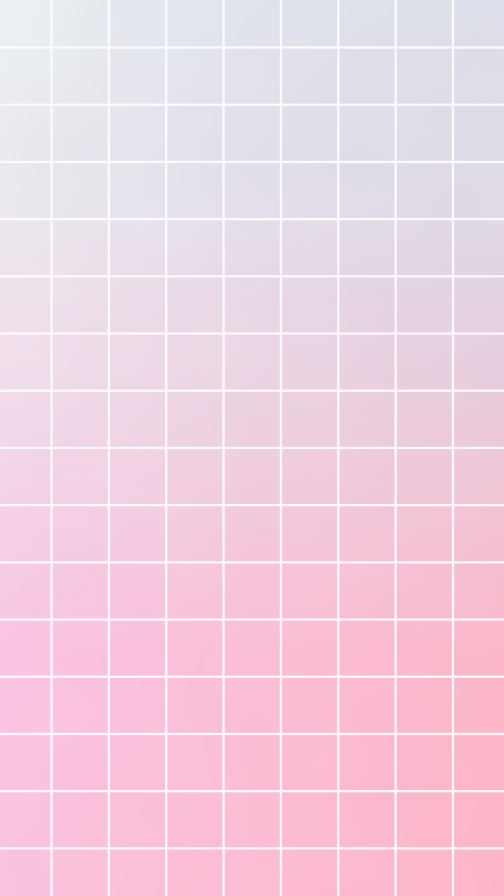
Write a Shadertoy shader that draws this pattern.

```glsl
// Thin white square grid over a soft pink to pale blue-grey gradient.

vec2 hashGradient(vec2 cell) {
    float h = fract(sin(dot(cell, vec2(127.1, 311.7))) * 43758.5);
    return vec2(cos(6.2832 * h), sin(6.2832 * h));
}

float gradientNoise(vec2 p) {
    vec2 i = floor(p), f = fract(p);
    vec2 u = f * f * f * (f * (f * 6.0 - 15.0) + 10.0);
    vec2 e = vec2(0.0, 1.0);
    float low = mix(dot(hashGradient(i), f),
                    dot(hashGradient(i + e.yx), f - e.yx), u.x);
    float high = mix(dot(hashGradient(i + e), f - e),
                     dot(hashGradient(i + e.yy), f - e.yy), u.x);
    return mix(low, high, u.y);
}

// Blend of bottom, lower, middle, upper and top colours by height
vec3 verticalRamp(float y, vec3 bottom, vec3 lower, vec3 middle, vec3 upper, vec3 top) {
    vec3 c = mix(bottom, lower, smoothstep(0.0, 0.27, y));
    c = mix(c, middle, clamp((y - 0.27) / 0.23, 0.0, 1.0));
    c = mix(c, upper, clamp((y - 0.5) / 0.26, 0.0, 1.0));
    return mix(c, top, clamp((y - 0.76) / 0.24, 0.0, 1.0));
}

vec3 background(vec2 uv) {
    vec3 left = verticalRamp(uv.y, vec3(0.98, 0.765, 0.87), vec3(0.98, 0.77, 0.89),
        vec3(0.95, 0.845, 0.91), vec3(0.925, 0.91, 0.935), vec3(0.92, 0.945, 0.95));
    vec3 right = verticalRamp(uv.y, vec3(0.99, 0.71, 0.78), vec3(0.985, 0.715, 0.785),
        vec3(0.925, 0.785, 0.85), vec3(0.875, 0.85, 0.90), vec3(0.865, 0.875, 0.915));
    // The left tint fades out sooner toward the top
    float across = 1.0 - pow(1.0 - uv.x, mix(1.0, 2.0, smoothstep(0.4, 1.0, uv.y)));
    return mix(left, right, across);
}

void mainImage(out vec4 fragColor, in vec2 fragCoord) {
    vec2 uv = fragCoord / iResolution.xy;
    vec2 p = fragCoord / iResolution.x;
    float pixel = 1.0 / iResolution.x;

    // Faint uneven tint
    vec3 color = background(uv);
    color += 0.008 * gradientNoise(p * 7.0) * vec3(0.6, 1.0, 0.8);

    // Grid lines: distance to the nearest line on each axis
    vec2 spacing = vec2(0.1138, 0.1135);
    vec2 d = abs(fract((p - vec2(0.1022, 0.0945)) / spacing + 0.5) - 0.5) * spacing;
    vec2 coverage = clamp((0.0023 - d) / pixel + 0.5, 0.0, 1.0);
    color = mix(color, vec3(0.99, 0.985, 0.99), 0.95 * max(coverage.x, coverage.y));

    fragColor = vec4(color, 1.0);
}
```
